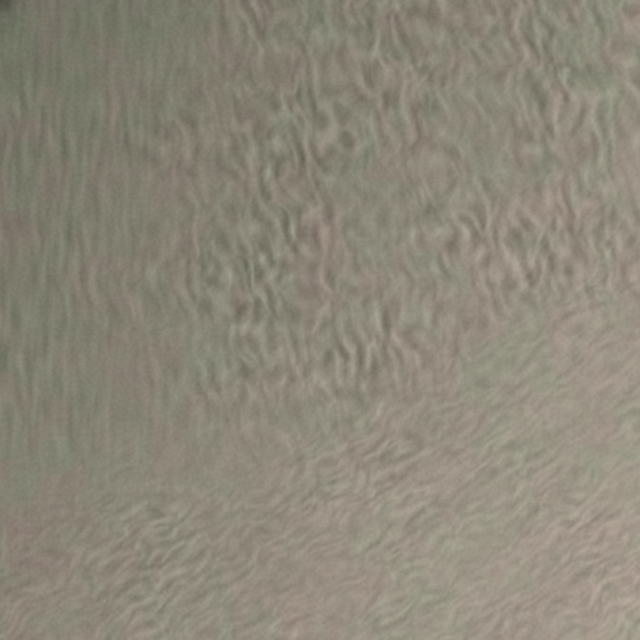
A WebGL 1 fragment shader for this texture:

```glsl
precision highp float;
// Soft grey-beige leather: upright wrinkles above, slanted fine grain below.
uniform vec2 u_resolution;

vec2 gradientAt(vec2 cell) {
  float h = fract(sin(dot(cell, vec2(127.1, 311.7))) * 43758.55);
  return vec2(cos(h * 6.2832), sin(h * 6.2832));
}

float gradientNoise(vec2 p) {
  vec2 i = floor(p), f = fract(p);
  vec2 w = f * f * f * (f * (f * 6.0 - 15.0) + 10.0);
  vec2 e = vec2(1.0, 0.0);
  float low = mix(dot(gradientAt(i), f), dot(gradientAt(i + e), f - e), w.x);
  float high = mix(dot(gradientAt(i + e.yx), f - e.yx),
                   dot(gradientAt(i + 1.0), f - 1.0), w.x);
  return mix(low, high, w.y) * 1.4;
}

// Noise stretched along a direction; frequency is (across, along).
float fibre(vec2 p, vec2 direction, vec2 frequency) {
  vec2 d = normalize(direction);
  return gradientNoise(vec2(dot(p, vec2(d.y, -d.x)), dot(p, d)) * frequency + 40.0);
}

// Thin bright crests, roughly centred on zero.
float crest(float n) {
  return 0.3 - smoothstep(0.0, 0.45, abs(n));
}

void main() {
  vec2 uv = gl_FragCoord.xy / u_resolution;
  vec2 warp = vec2(gradientNoise(uv * 17.0), gradientNoise(uv * 17.0 + 31.0));
  vec2 p = uv + 0.012 * warp;

  // Regions of the hide
  float edge = uv.y - 0.2 - 0.32 * uv.x + 0.12 * gradientNoise(uv * 4.0 + 9.0);
  float slanted = 1.0 - smoothstep(-0.12, 0.14, edge);
  float leftSide = 1.0 - smoothstep(0.1, 0.45, uv.x + 0.1 * gradientNoise(uv * 5.0));

  // Wrinkles, upright threads and slanted pores
  float wrinkle = fibre(p, vec2(-0.24, 1.0), vec2(70.0, 27.0))
                + 0.45 * crest(fibre(p + 3.0, vec2(-0.15, 1.0), vec2(42.0, 19.0)))
                + 0.4 * fibre(p, vec2(0.6, 1.0), vec2(85.0, 40.0));
  float thread = fibre(uv + 0.3 * (p - uv), vec2(0.02, 1.0), vec2(90.0, 15.0))
               + 0.4 * fibre(p, vec2(-0.1, 1.0), vec2(60.0, 30.0));
  float pore = fibre(p, vec2(0.8, 0.6), vec2(95.0, 36.0))
             + 0.4 * fibre(p, vec2(0.5, 0.8), vec2(120.0, 60.0))
             + 0.4 * fibre(uv, vec2(0.75, 0.65), vec2(24.0, 4.0));
  float relief = mix(mix(0.085 * wrinkle, 0.05 * thread, leftSide), 0.06 * pore, slanted);
  relief *= 0.9 + 0.6 * gradientNoise(uv * 6.0 + 17.0);
  relief += 0.02 * gradientNoise(uv * 170.0);

  // Light falls off towards the upper left
  float light = pow(0.62 * uv.x + 0.42 * (1.0 - uv.y), 0.85);
  light += 0.06 * gradientNoise(uv * 3.0 + 5.0);
  vec3 colour = mix(vec3(0.44, 0.435, 0.38), vec3(0.64, 0.605, 0.55), light);

  // Faint green and rose blotches
  float blotch = gradientNoise(uv * vec2(7.0, 5.0) + 0.8 * warp + 63.0)
               + 0.5 * gradientNoise(uv * 13.0 + 22.0);
  colour += vec3(0.02, -0.01, 0.004) * blotch;

  colour += relief * vec3(1.0, 0.99, 0.95);
  colour *= mix(0.7, 1.0, smoothstep(0.0, 0.035, length(uv - vec2(0.0, 1.0))));
  gl_FragColor = vec4(colour, 1.0);
}
```
